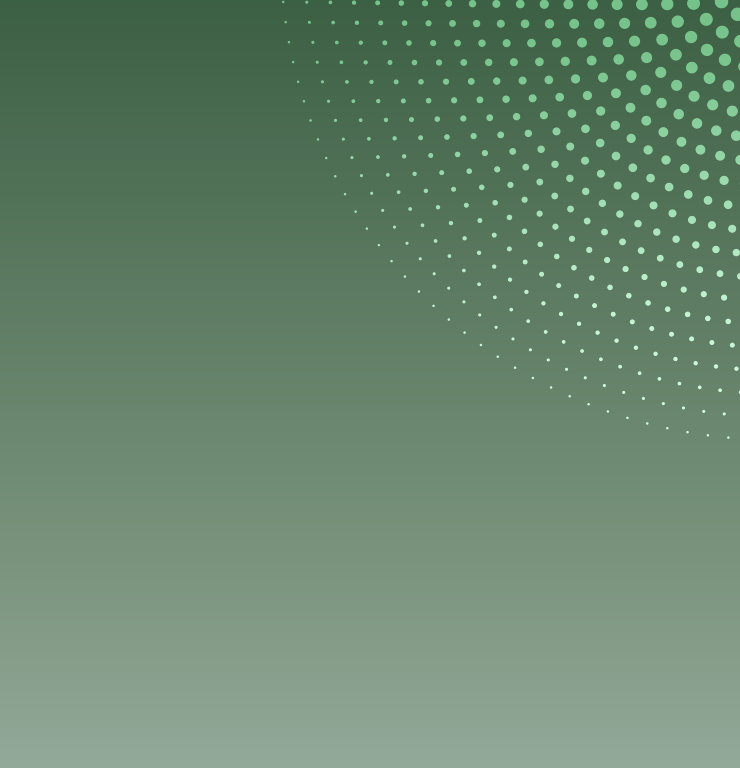
This background is drawn by a Shadertoy shader. Its source:

```glsl
// Green vertical gradient with a halftone fan of concentric dots in the upper right corner.

const vec3 FOREST = vec3(0.235, 0.375, 0.265);
const vec3 SAGE = vec3(0.475, 0.575, 0.485);
const vec3 MIST = vec3(0.575, 0.660, 0.600);
const vec3 MINT = vec3(0.46, 0.76, 0.54);
const vec3 PALE_MINT = vec3(0.80, 0.98, 0.86);

const vec2 RING_STEP = vec2(0.03053, 0.03008); // gap between rings, in canvas heights
const float OUTER_RING = 21.0;

// Three colour stops, with depth running from 0 at the top to 1 at the bottom
vec3 backdrop(float depth) {
    const float KNEE = 0.72;
    vec3 upper = mix(FOREST, SAGE, clamp(depth / KNEE, 0.0, 1.0));
    return mix(upper, MIST, clamp((depth - KNEE) / (1.0 - KNEE), 0.0, 1.0));
}

// Centre of the dot nearest to an offset (left, down) from the fan centre
vec2 nearestDot(vec2 offset, float ring) {
    vec2 q = offset / RING_STEP;
    float angleStep = 0.8793 / ring;
    float phase = 0.58 - 0.0115 * ring;
    float angle = (round(atan(q.y, q.x) / angleStep - phase) + phase) * angleStep;
    return ring * RING_STEP * vec2(cos(angle), sin(angle));
}

// Dots shrink evenly towards the outer ring
float dotRadius(float ring) {
    return 0.0016 + 0.0004 * (OUTER_RING - ring);
}

// Coverage of the ring dots, softened over about one pixel
float dotFan(vec2 offset, float pixel) {
    float ring = clamp(round(length(offset / RING_STEP)), 1.0, OUTER_RING);
    float edge = length(offset - nearestDot(offset, ring)) - dotRadius(ring);
    return 1.0 - smoothstep(-0.6 * pixel, 0.6 * pixel, edge);
}

void mainImage(out vec4 fragColor, in vec2 fragCoord) {
    float pixel = 1.0 / iResolution.y;
    vec2 p = fragCoord * pixel;
    float depth = 1.0 - p.y;

    // The fan is anchored just outside the upper right corner
    vec2 fanCentre = vec2(iResolution.x * pixel + 0.0432, 1.0592);
    float dots = dotFan(fanCentre - p, pixel);

    vec3 dotColor = mix(MINT, PALE_MINT, smoothstep(0.0, 0.52, depth));
    fragColor = vec4(mix(backdrop(depth), dotColor, dots), 1.0);
}
```
